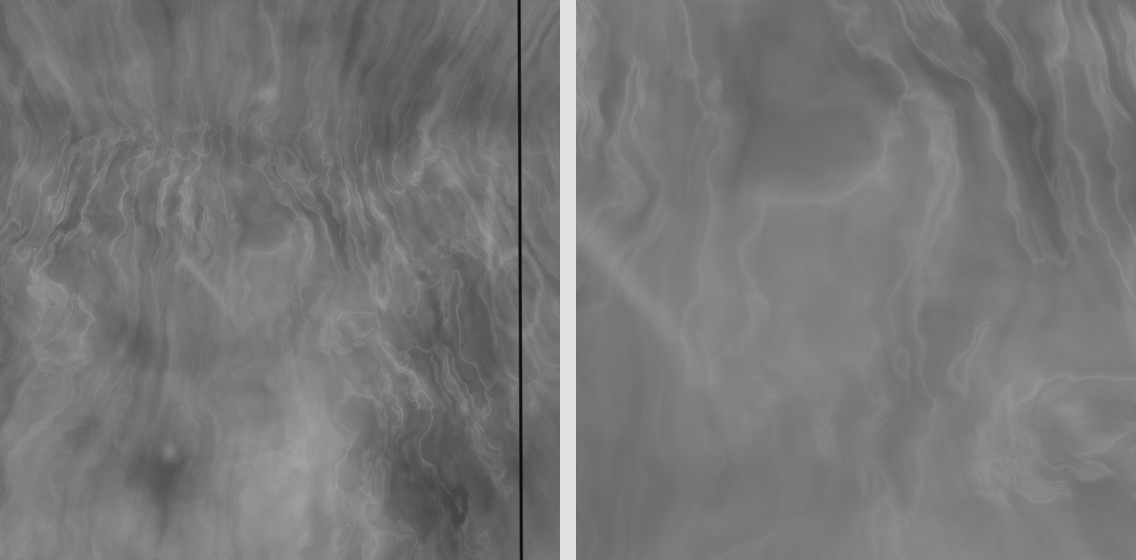
Left, the full canvas; right, a detail of the centre.
A three.js fragment shader for this texture:

```glsl
#define BASE_GRAY 0.443
#define CLOUD_GAIN 0.20
#define STREAK_GAIN 0.11
#define WISP_GAIN 0.085
#define GRAIN_GAIN 0.085
#define SEAM_GRAY 0.05
#define SEAM_HALF_WIDTH 0.0027
#define EDGE_BLUR 0.0018

varying vec2 vUv;

float hash(vec2 p) {
  vec3 q = fract(vec3(p.xyx) * 0.1031);
  q += dot(q, q.yzx + 33.33);
  return fract((q.x + q.y) * q.z);
}

float noise(vec2 p) {
  vec2 i = floor(p), f = fract(p);
  f = f * f * f * (f * (f * 6.0 - 15.0) + 10.0);
  return mix(mix(hash(i), hash(i + vec2(1, 0)), f.x),
             mix(hash(i + vec2(0, 1)), hash(i + vec2(1, 1)), f.x), f.y);
}

float fbm(vec2 p) {
  float sum = 0.0, amp = 0.5;
  for (int i = 0; i < 5; i++) {
    sum += amp * noise(p);
    p = mat2(0.8, 0.6, -0.6, 0.8) * p * 2.03 + 17.3;
    amp *= 0.5;
  }
  return sum / 0.97;
}

// Thin bright threads along the mid level of the noise
float threads(vec2 p) {
  float ridge = 1.0 - abs(2.0 * fbm(p) - 1.0);
  return pow(ridge, 9.0);
}

// Soft elliptical mass
float blob(vec2 p, vec2 center, vec2 radius) {
  vec2 d = (p - center) / radius;
  return exp(-dot(d, d));
}

// Soft outline of an ellipse
float ring(vec2 p, vec2 center, vec2 radius, float width) {
  float d = (length((p - center) / radius) - 1.0) * min(radius.x, radius.y);
  return exp(-d * d / (width * width));
}

// Soft line that fades at both ends
float strand(vec2 p, vec2 a, vec2 b, float width) {
  vec2 ab = b - a;
  float t = clamp(dot(p - a, ab) / dot(ab, ab), 0.0, 1.0);
  float d = length(p - a - ab * t);
  return exp(-d * d / (width * width)) * (0.35 + 2.6 * t * (1.0 - t));
}

// Broad light and dark areas
float masses(vec2 p) {
  float light = 0.12 * blob(p, vec2(0.53, 0.13), vec2(0.13, 0.22))
    + 0.055 * blob(p, vec2(0.50, 0.42), vec2(0.10, 0.22))
    + 0.06 * blob(p, vec2(0.07, 0.36), vec2(0.07, 0.25))
    + 0.05 * blob(p, vec2(0.40, 0.67), vec2(0.32, 0.045))
    + 0.05 * blob(p, vec2(0.15, 0.08), vec2(0.17, 0.20))
    + 0.07 * blob(p, vec2(0.66, 0.04), vec2(0.06, 0.08));
  float dark = 0.055 * blob(p, vec2(0.67, 0.82), vec2(0.24, 0.13))
    + 0.06 * blob(p, vec2(0.15, 0.49), vec2(0.05, 0.08))
    + 0.07 * blob(p, vec2(0.24, 0.40), vec2(0.07, 0.05))
    + 0.08 * blob(p, vec2(0.30, 0.19), vec2(0.05, 0.11))
    + 0.065 * blob(p, vec2(0.61, 0.59), vec2(0.06, 0.05))
    + 0.07 * blob(p, vec2(0.51, 0.94), vec2(0.035, 0.07))
    + 0.05 * blob(p, vec2(0.79, 0.40), vec2(0.13, 0.18))
    + 0.05 * blob(p, vec2(0.81, 0.12), vec2(0.10, 0.12));
  return light - dark;
}

// Isolated folds, loops and bright knots
float folds(vec2 p) {
  float f = 0.035 * ring(p, vec2(0.08, 0.79), vec2(0.05, 0.11), 0.006);
  f += 0.055 * ring(p, vec2(0.93, 0.465), vec2(0.045, 0.075), 0.005);
  f += 0.04 * ring(p, vec2(0.67, 0.50), vec2(0.018, 0.035), 0.005);
  f += 0.07 * strand(p, vec2(0.31, 0.58), vec2(0.42, 0.45), 0.009);
  f += 0.06 * strand(p, vec2(0.74, 0.66), vec2(0.80, 0.87), 0.010);
  f += 0.06 * strand(p, vec2(0.87, 0.48), vec2(0.875, 0.75), 0.009);
  f += 0.06 * strand(p, vec2(0.60, 0.45), vec2(0.83, 0.23), 0.010);
  f += 0.05 * strand(p, vec2(0.47, 1.00), vec2(0.485, 0.88), 0.005);
  f += 0.11 * blob(p, vec2(0.303, 0.205), vec2(0.012, 0.018));
  f += 0.10 * blob(p, vec2(0.47, 0.835), vec2(0.016, 0.013));
  f -= 0.13 * ring(p, vec2(0.825, 0.10), vec2(0.012, 0.028), 0.005);
  return f;
}

void main() {
  vec2 p = vUv;
  vec2 drift = vec2(fbm(p * 5.0 + 3.1), fbm(p * 5.0 + 41.7)) - 0.5;
  vec2 curl = vec2(fbm(p * 17.0 + 8.0), fbm(p * 17.0 + 63.0)) - 0.5;
  vec2 warped = p + 0.14 * drift + 0.035 * curl;

  // Streaks fan out from a hub above the middle
  vec2 d = p - vec2(0.43, 0.76) + 0.10 * drift;
  vec2 fan = vec2(d.x / (0.40 + sqrt(d.y * d.y + 0.01)), d.y);

  // Rough zones: the cross band, the left limb and the lower right
  float rough = 0.28 + 0.75 * blob(p, vec2(0.42, 0.66), vec2(0.40, 0.12))
    + 0.50 * blob(p, vec2(0.12, 0.52), vec2(0.12, 0.18))
    + 0.80 * blob(p, vec2(0.77, 0.28), vec2(0.17, 0.30));
  rough *= 0.5 + fbm(p * 7.0 + 29.0);

  float gray = BASE_GRAY + masses(warped) + folds(p + 0.045 * drift + 0.02 * curl);
  gray += CLOUD_GAIN * (fbm(warped * 6.0 + 12.0) - 0.5);
  gray += STREAK_GAIN * (fbm(fan * vec2(34.0, 6.0) + 5.0) - 0.5);
  gray += WISP_GAIN * rough * (threads(fan * vec2(22.0, 9.0) + 3.0 * drift) - 0.3);
  gray += GRAIN_GAIN * rough * (fbm(warped * vec2(55.0, 42.0)) - 0.5);

  // Dark, slightly tilted seam
  float seam = abs(p.x - mix(0.931, 0.927, p.y));
  float ink = 1.0 - smoothstep(SEAM_HALF_WIDTH - EDGE_BLUR, SEAM_HALF_WIDTH + EDGE_BLUR, seam);
  gl_FragColor = vec4(vec3(mix(clamp(gray, 0.28, 0.66), SEAM_GRAY, ink)), 1.0);
}
```
